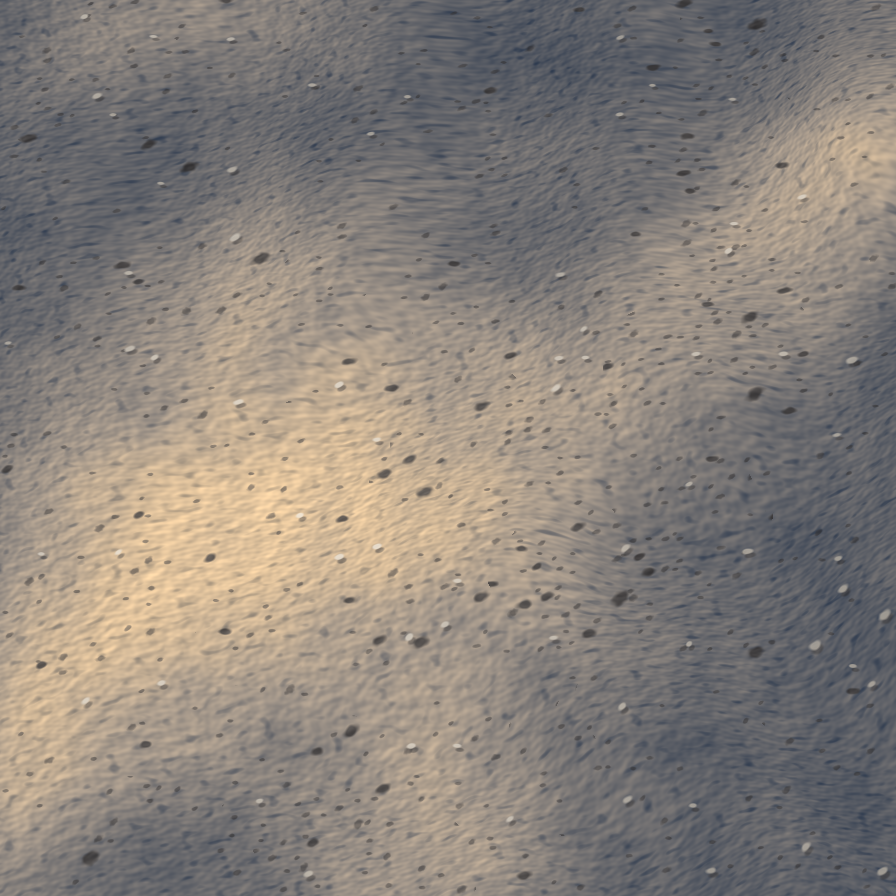
Reproduce this texture procedurally as a WebGL 1 fragment shader.

```glsl
precision highp float;
uniform vec2 u_resolution;

// Colours
const vec3 SHADE = vec3(0.345, 0.360, 0.393);
const vec3 SAND = vec3(0.860, 0.765, 0.655);
const vec3 GLOW_TINT = vec3(0.025, 0.000, -0.045);
const vec3 CLOD = vec3(0.215, 0.205, 0.205);
const vec3 CHIP = vec3(0.900, 0.865, 0.810);

// Light
const float AMBIENT = 0.03;
const float MOTTLE = 0.16;

// Grain
const float GRAIN_TILT = 0.30;
const vec2 COARSE_FREQ = vec2(46.0, 88.0);
const vec2 FINE_FREQ = vec2(105.0, 180.0);
const float GRAIN_CONTRAST = 0.38;
const float PIT_DEPTH = 0.32;
const float FORESHORTEN = 0.25;

// Loose stones: cells across the canvas, radius in cells, share of cells
const float CLOD_CELLS = 27.0;
const float CLOD_SIZE = 0.30;
const float CRUMB_CELLS = 52.0;
const float CRUMB_SIZE = 0.31;
const float CHIP_CELLS = 25.0;
const float CHIP_SIZE = 0.19;
const float CHIP_SHARE = 0.07;

vec2 hash2(vec2 p) {
  vec3 q = fract(vec3(p.xyx) * vec3(0.1031, 0.1030, 0.0973));
  q += dot(q, q.yzx + 33.33);
  return fract((q.xx + q.yz) * q.zy);
}

vec2 rotate(vec2 p, float angle) {
  float c = cos(angle), s = sin(angle);
  return vec2(c * p.x + s * p.y, c * p.y - s * p.x);
}

float cornerSlope(vec2 cell, vec2 f, vec2 corner) {
  float a = 6.2832 * hash2(cell + corner + 200.0).x;
  return dot(vec2(cos(a), sin(a)), f - corner);
}

float gradientNoise(vec2 p) {
  vec2 cell = floor(p), f = p - cell;
  vec2 u = f * f * f * (f * (f * 6.0 - 15.0) + 10.0);
  float low = mix(cornerSlope(cell, f, vec2(0.0)), cornerSlope(cell, f, vec2(1.0, 0.0)), u.x);
  float high = mix(cornerSlope(cell, f, vec2(0.0, 1.0)), cornerSlope(cell, f, vec2(1.0)), u.x);
  return mix(low, high, u.y);
}

// Soft elliptical patch of light
float pool(vec2 p, vec2 centre, vec2 radius, float angle) {
  vec2 d = rotate(p - centre, angle) / radius;
  return exp(-dot(d, d));
}

float sunlight(vec2 p) {
  vec2 q = p + 0.035 * vec2(gradientNoise(p * 5.0), gradientNoise(p * 5.0 + 40.0));
  float light = AMBIENT;
  light += 0.85 * pool(q, vec2(0.23, 0.42), vec2(0.30, 0.19), 0.60);
  light += 0.55 * pool(q, vec2(0.00, 0.13), vec2(0.22, 0.14), 0.70);
  light += 0.42 * pool(q, vec2(0.51, 0.40), vec2(0.25, 0.22), 0.50);
  light += 0.55 * pool(q, vec2(0.47, 0.07), vec2(0.17, 0.17), 0.00);
  light += 0.55 * pool(q, vec2(0.96, 0.82), vec2(0.20, 0.11), 0.90);
  light += 0.35 * pool(q, vec2(0.73, 0.62), vec2(0.28, 0.12), 0.75);
  light += 0.40 * pool(q, vec2(0.22, 0.98), vec2(0.20, 0.09), 0.30);
  light += 0.30 * pool(q, vec2(0.28, 0.70), vec2(0.22, 0.10), 0.30);
  return light + MOTTLE * (gradientNoise(p * 9.0) + 0.6 * gradientNoise(p * 21.0));
}

// Noise lit from the upper left, so bumps have a bright and a dark side
float relief(vec2 p) {
  return gradientNoise(p) - gradientNoise(p + vec2(-0.25, 0.55));
}

// Coverage of irregular stones scattered over a jittered grid
float stones(vec2 p, float cells, float size, float share, float seed) {
  vec2 g = p * cells;
  float ragged = 0.35 * gradientNoise(g * 4.5 + seed);
  float cover = 0.0;
  for (int j = -1; j <= 1; j++) {
    for (int i = -1; i <= 1; i++) {
      vec2 cell = floor(g) + vec2(float(i), float(j));
      vec2 place = hash2(cell + seed), kind = hash2(cell + seed + 71.0);
      vec2 d = rotate(g - cell - 0.15 - 0.7 * place, GRAIN_TILT + kind.y - 0.4);
      float radius = size * mix(0.45, 1.0, place.x * kind.y);
      float edge = length(d * vec2(0.75, 1.25)) / radius + ragged;
      float present = step(kind.x, share);
      cover = max(cover, present * (1.0 - smoothstep(0.5, 1.2, edge)));
    }
  }
  return cover;
}

void main() {
  vec2 p = gl_FragCoord.xy / u_resolution;
  float light = sunlight(p);
  float lit = clamp(light, 0.0, 1.0);

  // Tilted, streaky grain
  vec2 ground = vec2(p.x, p.y * (1.0 + FORESHORTEN * p.y));
  vec2 q = rotate(ground, GRAIN_TILT + 0.12 * gradientNoise(p * 4.0));
  float grain = 0.55 * relief(q * COARSE_FREQ) + 0.50 * relief(q * FINE_FREQ + 17.0);
  float pits = smoothstep(0.18, 0.55, gradientNoise(q * COARSE_FREQ * 1.25 + 63.0));
  float tone = light + mix(0.62, 1.0, lit) * (GRAIN_CONTRAST * grain - PIT_DEPTH * pits);
  vec3 colour = mix(SHADE, SAND, max(tone, -0.35));
  colour += GLOW_TINT * smoothstep(0.5, 1.1, light);

  // Clods and crumbs gather along a rising belt
  float belt = pool(p, vec2(0.67, 0.45), vec2(0.40, 0.14), 0.95);
  float cluster = clamp(0.5 + 1.3 * gradientNoise(p * 7.0 + 9.0), 0.0, 1.0);
  float clods = stones(ground, CLOD_CELLS, CLOD_SIZE, 0.04 + 0.36 * belt * cluster, 11.0);
  float crumbs = stones(ground, CRUMB_CELLS, CRUMB_SIZE, 0.08 + 0.40 * cluster * (0.3 + belt), 137.0);
  vec3 clodColour = CLOD + 0.10 * lit + 0.09 * grain;
  colour = mix(colour, clodColour, max(0.85 * clods, 0.55 * crumbs));

  // Pale chips over their small cast shadows
  float chipShadow = stones(ground + vec2(-0.003, 0.005), CHIP_CELLS, CHIP_SIZE, CHIP_SHARE, 301.0);
  float chips = stones(ground, CHIP_CELLS, CHIP_SIZE, CHIP_SHARE, 301.0);
  colour = mix(colour, clodColour, 0.5 * chipShadow);
  colour = mix(colour, CHIP * mix(0.75, 1.05, lit), 0.85 * chips);

  gl_FragColor = vec4(clamp(colour, 0.0, 1.0), 1.0);
}
```
